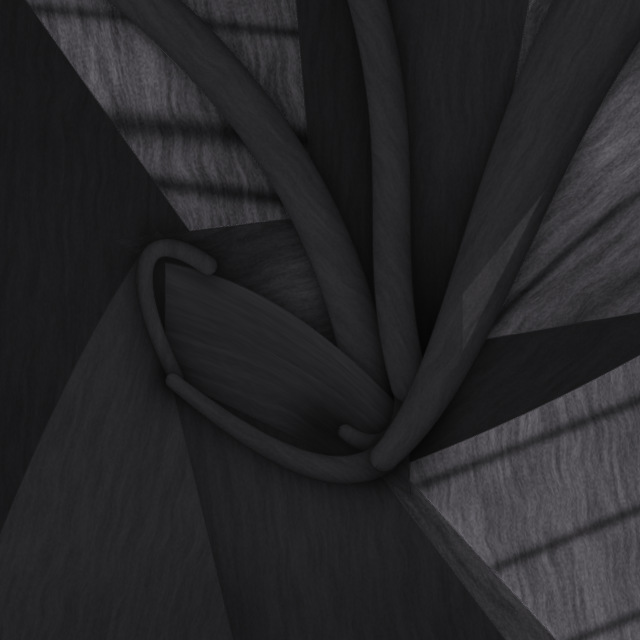
This texture is drawn by a three.js fragment shader. Its source:

```glsl
// Dark crinkled chiffon gathered into a swirl of rolls, with sheer panels.
varying vec2 vUv;

float hash(vec2 p) {
  vec3 h = fract(p.xyx * 0.1031);
  h += dot(h, h.yzx + 33.33);
  return fract((h.x + h.y) * h.z);
}

float noise(vec2 p) {
  vec2 i = floor(p), f = fract(p);
  f = f * f * (3.0 - 2.0 * f);
  return mix(mix(hash(i), hash(i + vec2(1, 0)), f.x),
             mix(hash(i + vec2(0, 1)), hash(i + vec2(1, 1)), f.x), f.y);
}

float cover(float d) { return smoothstep(-0.002, 0.002, d); }

// Signed distance to a line, positive on the left of a to b.
float side(vec2 p, vec2 a, vec2 b) {
  vec2 e = normalize(b - a), w = p - a;
  return e.x * w.y - e.y * w.x;
}

float crease(vec2 p, vec2 a, vec2 b, float width) {
  float d = side(p, a, b) / width;
  return exp(-d * d);
}

float blob(vec2 p, vec2 center, vec2 size) {
  vec2 d = (p - center) / size;
  return exp(-dot(d, d));
}

// Signed distance to a cubic curve and the position along it.
vec2 curve(vec2 p, vec2 a, vec2 b, vec2 c, vec2 d) {
  vec2 best = vec2(9.0, 0.0), prev = a;
  for (int i = 1; i <= 24; i++) {
    float t = float(i) / 24.0, s = 1.0 - t;
    vec2 q = s * s * s * a + 3.0 * s * s * t * b + 3.0 * s * t * t * c + t * t * t * d;
    vec2 e = q - prev, w = p - prev;
    float h = clamp(dot(w, e) / dot(e, e), 0.0, 1.0), r = length(w - e * h);
    if (r < abs(best.x)) best = vec2(e.x * w.y < e.y * w.x ? -r : r, t + (h - 1.0) / 24.0);
    prev = q;
  }
  return best;
}

// Cloth holds tone, thread angle and thread contrast.
void lay(inout vec3 cloth, float d, float tone, float angle, float contrast) {
  cloth = mix(cloth, vec3(tone, angle, contrast), cover(d));
}

void roll(inout vec3 cloth, vec2 p, vec2 a, vec2 b, vec2 c, vec2 d, vec2 widths, float tone, float angle) {
  vec2 k = curve(p, a, b, c, d);
  float w = mix(widths.x, widths.y, k.y), u = k.x / w, edge = abs(k.x) - w;
  cloth.x *= 1.0 - 0.4 * exp(-max(edge, 0.0) / 0.018);
  float bulge = sqrt(max(0.0, 1.0 - u * u));
  lay(cloth, -edge, tone * (0.58 + 0.42 * bulge - 0.1 * u), angle, 0.3);
}

float threads(vec2 p, float angle) {
  vec2 along = vec2(sin(angle), cos(angle));
  vec2 q = vec2(dot(p, vec2(along.y, -along.x)), dot(p, along));
  q.x += 0.012 * noise(q * vec2(14, 22));
  return 0.5 * noise(q * vec2(150, 14)) + 0.3 * noise(q * vec2(320, 50))
       + 0.35 * noise(q * vec2(420, 260)) - 0.575;
}

void main() {
  vec2 p = vUv;
  float x = p.x, y = p.y, tone;

  // Flat backing cloth, lighter between the middle and right rolls
  tone = 0.093 + 0.03 * smoothstep(0.58, 0.68, x) * smoothstep(0.5, 0.85, y);
  tone += 0.012 * blob(p, vec2(0.1, 0.6), vec2(0.15, 0.2));
  vec3 cloth = vec3(tone, 0.03, 0.3);

  // Upper left sheer panel with cross folds
  float d = min(side(p, vec2(0.297, 0.638), vec2(0.04, 1.0)) * -1.0,
            min(side(p, vec2(0.297, 0.638), vec2(0.47, 0.66)), side(p, vec2(0.482, 0.77), vec2(0.462, 1.0))));
  tone = 0.25 + 0.06 * blob(p, vec2(0.19, 0.9), vec2(0.12, 0.07)) - 0.05 * smoothstep(0.3, 0.48, x);
  tone -= 0.14 * crease(p, vec2(0.17, 0.808), vec2(0.37, 0.79), 0.021);
  tone -= 0.13 * crease(p, vec2(0.25, 0.713), vec2(0.43, 0.69), 0.013);
  tone -= 0.11 * crease(p, vec2(0.05, 0.987), vec2(0.21, 0.972), 0.01);
  lay(cloth, d, tone, -0.18, 0.75);

  // Upper right sheer sliver
  d = min(side(p, vec2(0.827, 1.0), vec2(0.797, 0.83)), side(p, vec2(0.79, 0.83), vec2(0.86, 0.86)));
  lay(cloth, d, 0.22 - 0.09 * crease(p, vec2(0.8, 0.84), vec2(0.84, 0.855), 0.016), 0.35, 0.7);

  // Opaque band and sheer panel beside the right roll
  float outer = side(p, vec2(0.93, 0.95), vec2(0.70, 0.45));
  lay(cloth, outer, 0.1, 0.9, 0.3);
  tone = 0.23 + 0.09 * blob(p, vec2(1.0, 0.78), vec2(0.16, 0.12));
  vec2 bent = p + vec2(0.0, 0.6 * (x - 0.78) * (x - 1.0));
  tone -= 0.12 * crease(bent - vec2(0.0, 0.0), vec2(0.78, 0.505), vec2(1.0, 0.70), 0.008);
  tone -= 0.07 * crease(p, vec2(0.91, 0.5), vec2(1.0, 0.57), 0.015);
  lay(cloth, min(outer, side(p, vec2(0.77, 0.472), vec2(1.0, 0.512))), tone, 0.85, 0.65);

  // Shadowed pocket with a translucent patch
  d = min(side(p, vec2(0.47, 0.66), vec2(0.24, 0.632)), side(p, vec2(0.57, 0.45), vec2(0.46, 0.67)));
  d = min(d, side(p, vec2(0.25, 0.58), vec2(0.60, 0.36)));
  lay(cloth, d, 0.11 + 0.07 * blob(p, vec2(0.475, 0.56), vec2(0.06, 0.07)), 1.25, 0.5);

  // Lower left sheet and its long fold
  d = min((0.165 + 2.5 * x - 2.3 * x * x - y) * 0.4, side(p, vec2(0.62, 0.26), vec2(0.25, 0.635)));
  float fold = x - 0.225 - 0.24 * (0.58 - y);
  tone = 0.148 - 0.025 * smoothstep(0.35, 0.75, x) - 0.015 * smoothstep(0.2, 0.0, y);
  tone -= 0.04 * cover(fold) * exp(-max(fold, 0.0) / 0.07);
  lay(cloth, d, tone, mix(0.25, -0.12, cover(fold)), 0.3);

  // Lower right sheer panel with seams and a doubled left hem
  float dx = x - 0.62;
  d = min(0.27 + 0.37 * dx + 0.24 * dx * dx - y, side(p, vec2(0.60, 0.25), vec2(0.79, 0.0)));
  float hem = side(p, vec2(0.64, 0.25), vec2(0.87, 0.0));
  tone = mix(0.18, 0.29 + 0.04 * noise(p * 9.0), cover(hem)) + 0.05 * exp(-abs(hem) / 0.006);
  float seams = crease(p, vec2(0.64, 0.235), vec2(1.0, 0.375), 0.009)
              + crease(p, vec2(0.78, 0.115), vec2(1.0, 0.205), 0.009)
              + crease(p, vec2(0.9, 0.0), vec2(1.0, 0.04), 0.009);
  lay(cloth, d, tone - 0.14 * seams * cover(hem), mix(-0.65, -0.15, cover(hem)), 0.6);

  // Left roll, then the twisted body folded over its end
  roll(cloth, p, vec2(0.19, 1.03), vec2(0.40, 0.86), vec2(0.55, 0.64), vec2(0.58, 0.36), vec2(0.038, 0.036), 0.16, -0.75);
  dx = x - 0.255;
  float top = (0.59 - 0.15 * dx - 1.25 * dx * dx - y) * 0.8;
  d = min(min(top, x - 0.258), min(side(p, vec2(0.265, 0.41), vec2(0.56, 0.27)), 0.64 - x));
  cloth.x *= 1.0 - 0.35 * exp(-max(-d, 0.0) / 0.015);
  tone = 0.13 + 0.03 * exp(-max(top, 0.0) / 0.06);
  tone -= 0.055 * blob(p, vec2(0.50, 0.335), vec2(0.045, 0.05));
  lay(cloth, d, tone, 1.1 + 1.6 * (x - 0.35), 0.32);

  // Loop at the left, middle roll with its hook, and right roll with its rim
  roll(cloth, p, vec2(0.275, 0.41), vec2(0.19, 0.58), vec2(0.22, 0.66), vec2(0.325, 0.585), vec2(0.012, 0.015), 0.155, 0.1);
  cloth.x *= 1.0 - 0.5 * blob(p, vec2(0.665, 0.43), vec2(0.035, 0.16));
  roll(cloth, p, vec2(0.64, 0.40), vec2(0.645, 0.32), vec2(0.60, 0.28), vec2(0.54, 0.325), vec2(0.026, 0.012), 0.155, 0.5);
  roll(cloth, p, vec2(0.565, 1.03), vec2(0.65, 0.74), vec2(0.58, 0.62), vec2(0.64, 0.40), vec2(0.03, 0.03), 0.155, -0.45);
  roll(cloth, p, vec2(0.60, 0.285), vec2(0.52, 0.23), vec2(0.40, 0.30), vec2(0.27, 0.405), vec2(0.025, 0.012), 0.15, -1.0);
  roll(cloth, p, vec2(0.97, 1.03), vec2(0.78, 0.74), vec2(0.74, 0.42), vec2(0.60, 0.285), vec2(0.078, 0.022), 0.155, 0.5);

  // Translucent sliver on the right roll
  d = min(min(x - 0.723, side(p, vec2(0.73, 0.465), vec2(0.85, 0.70))), side(p, vec2(0.85, 0.70), vec2(0.723, 0.54)));
  lay(cloth, d, 0.195, 0.5, 0.4);

  tone = cloth.x * (1.0 + cloth.z * threads(p, cloth.y));
  gl_FragColor = vec4(tone * vec3(1.0, 0.975, 1.035), 1.0);
}
```
